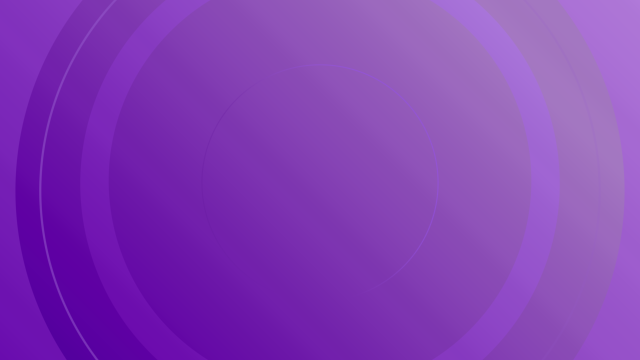
A Shadertoy shader for this background:

```glsl
// Violet diagonal gradient with large concentric discs, a pale ring and thin arcs.

const vec3 BACK_MID = vec3(0.55, 0.26, 0.765);
const vec3 BACK_SLOPE = vec3(0.10, 0.155, 0.06);
const vec3 DISC_MID = vec3(0.51, 0.24, 0.70);
const vec3 DISC_SLOPE = vec3(0.15, 0.26, 0.065);
const vec3 RING_MID = vec3(0.54, 0.25, 0.765);
const vec3 RING_SLOPE = vec3(0.127, 0.22, 0.09);
const vec3 ARC_PALE = vec3(0.58, 0.35, 0.80);
const vec3 ARC_BRIGHT = vec3(0.58, 0.32, 0.90);
const vec3 ARC_DARK = vec3(0.40, 0.10, 0.62);

// Linear colour ramp, clamped so that the ends stay flat
vec3 ramp(vec3 middle, vec3 slope, float s) {
    return clamp(middle + slope * s, 0.0, 1.0);
}

// Signed distance to a circle lifted above the canvas centre
float circle(vec2 p, float lift, float radius) {
    return length(p - vec2(0.0, lift)) - radius;
}

// Smooth coverage of the region where the distance is negative
float cover(float d, float pixel) {
    return 1.0 - smoothstep(-0.75 * pixel, 0.75 * pixel, d);
}

// Smooth coverage of a thin outline
float outline(float d, float halfWidth, float pixel) {
    return cover(abs(d) - halfWidth, pixel);
}

// Faint streaks across the diagonal from layered sines
float streaks(float s) {
    float sum = 0.0;
    for (int i = 0; i < 3; i++) {
        float k = float(i);
        sum += sin(s * (23.0 + 17.0 * k) + 1.7 * k) / (1.0 + k);
    }
    return sum;
}

void mainImage(out vec4 fragColor, in vec2 fragCoord) {
    float pixel = 1.0 / iResolution.y;
    vec2 p = (fragCoord - 0.5 * iResolution.xy) * pixel;
    float diagonal = p.x + p.y;
    float discTone = min(diagonal, 0.86);

    // Backdrop and discs, from the outside in
    vec3 discColor = ramp(DISC_MID, DISC_SLOPE, discTone);
    vec3 ringColor = ramp(RING_MID, RING_SLOPE, diagonal);
    vec3 color = ramp(BACK_MID, BACK_SLOPE, diagonal);
    color = mix(color, discColor, cover(circle(p, -0.03, 0.846), pixel));

    // Pale outer arc, clearest on the left
    float arcFade = mix(0.55, 0.14, smoothstep(-0.7, 0.5, p.x));
    float outerArc = outline(circle(p, -0.03, 0.777), 0.003, pixel);
    color = mix(color, ARC_PALE, outerArc * arcFade);

    // Broad ring around the inner disc
    color = mix(color, ringColor, cover(circle(p, -0.01, 0.666), pixel));
    color = mix(color, discColor, cover(circle(p, -0.002, 0.587), pixel));

    // Small arc: bright on the upper right, shaded on the left
    float smallArc = outline(circle(p, -0.008, 0.328), 0.0015, pixel);
    float lit = smoothstep(-0.1, 0.3, p.x + 0.5 * p.y);
    float shaded = smoothstep(0.1, 0.32, -p.x);
    color = mix(color, ARC_BRIGHT, smallArc * lit * 0.6);
    color = mix(color, ARC_DARK, smallArc * shaded * 0.3);

    color += 0.003 * streaks(diagonal);
    fragColor = vec4(clamp(color, 0.0, 1.0), 1.0);
}
```
